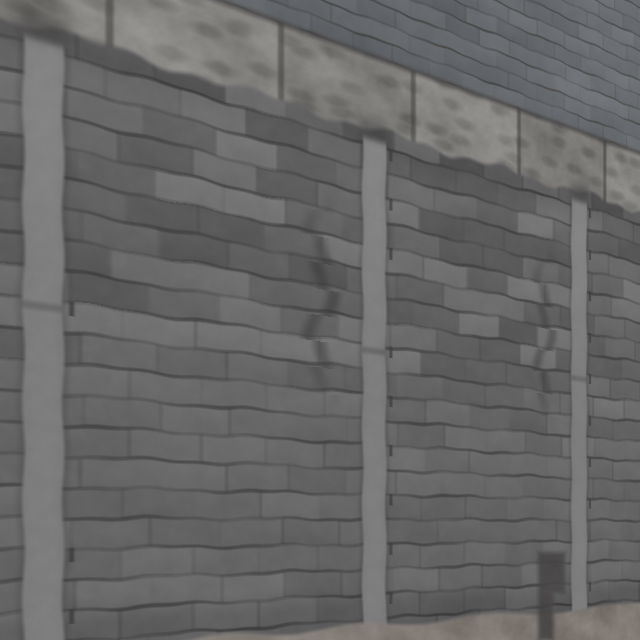
Write a Shadertoy shader that draws this texture.

```glsl
const vec2 VANISH = vec2(2.6, 0.18);       // where the courses converge
const float DEPTH_POLE = 2.264;            // foreshortening along the wall
const float FIRST_COLUMN = 0.4554;
const float BAY_DEPTH = 0.1402;
const float COLUMN_HALF = 0.046;           // in bays
const float COURSE = 0.0502;               // course height at the left edge
const float COURSE_SHIFT = 0.011;
const float UPPER_COURSE = 0.037;
const float BLOCKS_PER_BAY = 5.0;
const float BEAM_LOW = 0.797;
const float BEAM_TOP = 0.943;
const float COLUMN_TOP = 0.777;
const float POUR_JOINT = 0.35;
const float GROUND = -0.202;
const vec3 BLOCK = vec3(0.402, 0.402, 0.405);
const vec3 UPPER_BLOCK = vec3(0.385, 0.397, 0.412);
const vec3 COLUMN = vec3(0.490, 0.490, 0.492);
const vec3 CONCRETE = vec3(0.525, 0.517, 0.505);
const vec3 EARTH = vec3(0.50, 0.475, 0.455);
const vec3 SHADOW = vec3(0.245, 0.237, 0.235);

float hash(vec2 p) {
    p = fract(p * vec2(0.1031, 0.1137));
    p += dot(p, p.yx + 33.33);
    return fract((p.x + p.y) * p.x * 91.7);
}

// Layered, rotated sines, about -1 to 1
float mottling(vec2 p) {
    float sum = 0.0, gain = 0.5;
    for (int i = 0; i < 5; i++) {
        sum += gain * sin(p.x + 1.3 * sin(p.y)) * cos(p.y + 0.9 * sin(p.x * 0.7));
        p = mat2(1.5, 1.15, -1.15, 1.5) * p + 2.7;
        gain *= 0.62;
    }
    return sum;
}

// Distance to the nearest scattered point
float cells(vec2 p) {
    vec2 base = floor(p);
    float nearest = 2.0;
    for (int y = -1; y <= 1; y++)
        for (int x = -1; x <= 1; x++) {
            vec2 c = base + vec2(x, y);
            vec2 point = c + vec2(hash(c), hash(c + 57.0));
            nearest = min(nearest, length(p - point));
        }
    return nearest;
}

float box(vec2 p, vec2 halfSize, float soft) {
    vec2 d = abs(p) - halfSize;
    return 1.0 - smoothstep(-soft, soft, max(d.x, d.y));
}

// Coursed blocks with uneven tone, dark beds and faint upright joints
vec3 masonry(vec3 base, float bay, float row, float contrast) {
    row += 0.045 * sin(bay * 17.0 + floor(row) * 0.4) + 0.025 * sin(bay * 43.0);
    float course = floor(row);
    float along = bay * BLOCKS_PER_BAY + 0.5 * mod(course, 2.0) + 0.35 * hash(vec2(course, 9.0));
    float block = floor(along), f = fract(along);
    float tone = mix(hash(vec2(block - 1.0, course)), hash(vec2(block, course)), smoothstep(0.0, 0.12, f));
    vec3 col = base + contrast * (tone - 0.5) + 0.018 * (fract(row) - 0.5);
    float bed = 1.0 - smoothstep(0.015, 0.11, abs(fract(row + 0.5) - 0.5));
    float upright = 1.0 - smoothstep(0.01, 0.05, abs(f - 0.06));
    float worn = 0.65 + 0.3 * sin(bay * 9.0 + round(row) * 2.4);
    col = mix(col, SHADOW, bed * worn * 0.75);
    return mix(col, SHADOW, upright * 0.25 * hash(vec2(block, course + 31.0)));
}

void mainImage(out vec4 fragColor, in vec2 fragCoord) {
    vec2 uv = fragCoord / iResolution.xy;
    float h = (uv.y - VANISH.y) * VANISH.x / (VANISH.x - uv.x);
    float bay = (1.0 / (DEPTH_POLE - uv.x) - FIRST_COLUMN) / BAY_DEPTH;
    float nearColumn = bay - round(bay);
    float blotch = mottling(vec2(bay * 9.0, h * 22.0));
    float fine = mottling(uv * 75.0);

    // Lower wall, more varied towards the top
    float row = (h - COURSE_SHIFT) / COURSE;
    vec3 col = masonry(BLOCK, bay, row, mix(0.045, 0.12, smoothstep(0.15, 0.5, h)));
    col -= 0.045 * smoothstep(-0.12, -0.17, h);
    col -= 0.035 * smoothstep(0.72, 0.78, h);

    // Ragged toothing stain in each bay
    float crack = fract(bay) - 0.80 - 0.025 * sin(h * 31.0) - 0.02 * sign(sin(h * 62.0));
    float crackSpan = smoothstep(0.2, 0.35, h) * smoothstep(0.68, 0.5, h);
    float crackAge = mix(0.25, 0.6, hash(vec2(floor(bay), 4.0)));
    col = mix(col, SHADOW, crackSpan * crackAge * smoothstep(0.045, 0.0, abs(crack)));

    // Tie holes beside the columns
    vec2 hole = vec2(nearColumn - 0.066, (fract(row * 0.5) - 0.4) * 0.6);
    col = mix(col, SHADOW, 0.8 * box(hole, vec2(0.006, 0.07), 0.006) * step(0.35, hash(vec2(floor(row * 0.5), round(bay)))));

    // Columns with a pour joint and soft contact shadow
    float rim = abs(nearColumn + 0.003 * sin(h * 40.0));
    float below = smoothstep(COLUMN_TOP + 0.01, COLUMN_TOP - 0.01, h);
    col = mix(col, SHADOW, 0.3 * below * smoothstep(0.07, 0.045, rim));
    vec3 post = COLUMN + 0.025 * smoothstep(0.3, 0.7, h) - 0.5 * max(rim - 0.02, 0.0);
    post -= 0.08 * smoothstep(0.012, 0.0, abs(h - POUR_JOINT)) + 0.02 * blotch;
    col = mix(col, post, below * smoothstep(COLUMN_HALF + 0.007, COLUMN_HALF - 0.007, rim));

    // Upper wall
    vec3 upper = masonry(UPPER_BLOCK, bay * 1.3, (h - BEAM_TOP) / UPPER_COURSE, 0.045);
    upper += 0.035 * smoothstep(0.6, 1.0, uv.x);
    col = mix(col, upper, smoothstep(BEAM_TOP - 0.004, BEAM_TOP + 0.004, h));

    // Weathered beam, two panels to the bay
    float panel = (bay - 0.16) * 2.0;
    float seam = abs(fract(panel + 0.5) - 0.5);
    vec3 beam = CONCRETE + 0.09 * (hash(vec2(floor(panel), 12.0)) - 0.5) + 0.05 * blotch;
    beam -= 0.07 * smoothstep(0.4, 0.1, cells(vec2(bay * 6.0, h * 22.0)));
    beam -= 0.08 * smoothstep(0.25, -0.1, bay);
    beam = mix(beam, SHADOW, 0.55 * smoothstep(0.035, 0.005, seam));
    float edge = BEAM_LOW + 0.006 * sin(bay * 13.0) + 0.004 * sin(bay * 37.0);
    float inBeam = smoothstep(edge - 0.007, edge + 0.007, h) * smoothstep(BEAM_TOP + 0.004, BEAM_TOP - 0.004, h);
    col = mix(col, beam, inBeam);
    float drip = smoothstep(0.09, 0.02, rim) * smoothstep(0.04, 0.0, abs(h - BEAM_LOW));
    col = mix(col, SHADOW, 0.5 * drip);
    col = mix(col, SHADOW, 0.5 * smoothstep(0.012, 0.0, abs(h - BEAM_TOP)));

    // Ground strip and the dark box on its stand
    float soil = smoothstep(GROUND + 0.006, GROUND - 0.006, h + 0.006 * sin(uv.x * 31.0));
    col = mix(col, EARTH + 0.05 * blotch, soil);
    float stand = max(box(uv - vec2(0.862, 0.105), vec2(0.021, 0.032), 0.006),
                      box(uv - vec2(0.853, 0.04), vec2(0.012, 0.04), 0.006));
    col = mix(col, SHADOW + 0.03, 0.85 * stand);

    col += 0.016 * blotch + 0.010 * fine;
    fragColor = vec4(clamp(col, 0.0, 1.0), 1.0);
}
```
